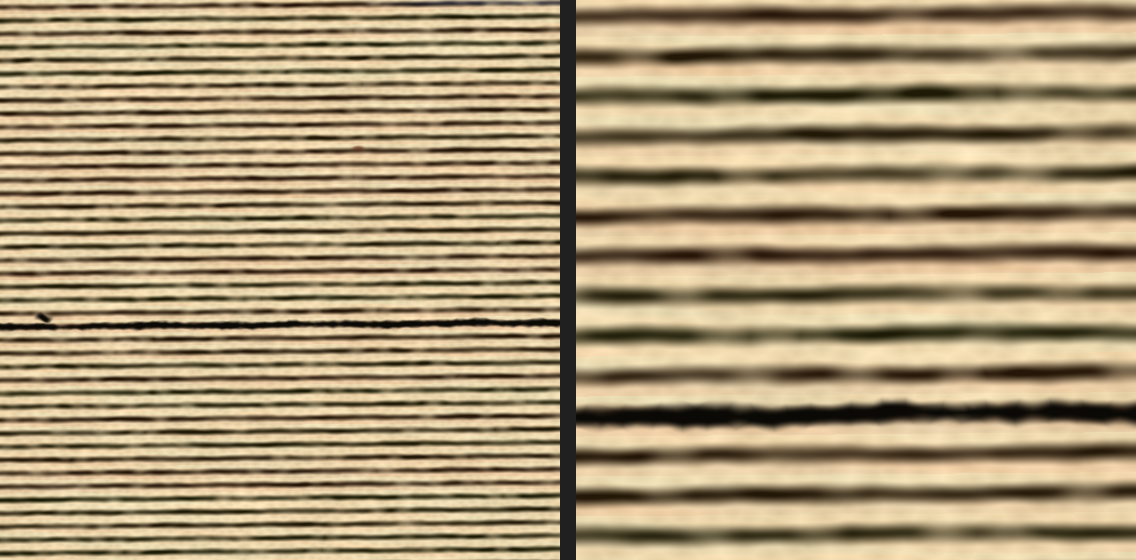
Left, the full canvas; right, a detail of the centre.
This texture is drawn by a three.js fragment shader. Its source:

```glsl
// Forty-two slightly tilted ink rules on cream paper, with one heavy ragged rule.
varying vec2 vUv;

float hash(vec2 p) {
  return fract(sin(dot(p, vec2(127.1, 311.7))) * 4375.85);
}

// Cellular noise: distance to the nearest scattered point.
float cellular(vec2 p) {
  vec2 cell = floor(p);
  float nearest = 2.0;
  for (int j = -1; j <= 1; j++) {
    for (int i = -1; i <= 1; i++) {
      vec2 c = cell + vec2(float(i), float(j));
      vec2 point = c + vec2(hash(c), hash(c + 19.3));
      nearest = min(nearest, length(p - point));
    }
  }
  return nearest;
}

// Layered sines along one rule, roughly -1 to 1.
float waver(float x, float seed) {
  return 0.5 * sin(x * 17.0 + seed * 6.3)
       + 0.3 * sin(x * 43.0 + seed * 17.0)
       + 0.2 * sin(x * 97.0 + seed * 41.0);
}

void main() {
  vec2 uv = vUv;

  // Rule coordinates: each rule is centred on a whole number.
  float y = (uv.y - 0.008 * uv.x) * 42.04 - 0.49;
  float row = floor(y + 0.5);
  float seed = hash(vec2(row, 3.0));
  float offset = y - row + 0.035 * waver(uv.x * 1.7, seed);

  // Paper with warm and green streaks, soft blotches and fine grain.
  vec3 paper = vec3(0.94, 0.86, 0.695);
  paper += vec3(0.016, -0.014, -0.02) * waver(uv.x * 0.6 + y * 0.13, seed);
  paper += 0.09 * (cellular(uv * vec2(60.0, 90.0)) - 0.45);
  paper += 0.05 * (cellular(uv * vec2(9.0, 12.0)) - 0.45);
  paper -= vec3(0.02, 0.06, 0.05) * smoothstep(0.35, 0.1, abs(offset + 0.3)) * seed;

  // Thin rules with soft edges, drifting weight and smeared worn stretches.
  float weight = 0.9 + 0.16 * waver(uv.x * 1.2, seed * 3.0)
               + 0.06 * sin(uv.x * 9.0 + row * 1.9);
  float spread = 0.36 + 0.035 * waver(uv.x * 2.0, seed + 4.0);
  float ink = weight * (1.0 - smoothstep(0.0, spread, abs(offset)));
  float wear = cellular(vec2(uv.x * 19.0, row * 3.7 + offset * 0.3));
  ink *= 1.0 - 0.32 * smoothstep(0.42, 0.05, wear);

  // Heavy rule with ragged edges, paler stretches and a thin patch at the left.
  float ragged = waver(uv.x * 2.6, 0.37);
  float grain = cellular(vec2(uv.x * 60.0, y * 2.0));
  float halfWidth = 0.19 + 0.07 * ragged + 0.14 * (grain - 0.45);
  halfWidth -= 0.17 * smoothstep(0.035, 0.008, abs(uv.x - 0.122));
  halfWidth -= 0.08 * smoothstep(0.04, 0.01, abs(uv.x - 0.56));
  float heavyOffset = abs(y - 17.0 + 0.1 * waver(uv.x * 1.3, 0.8));
  float heavy = 1.0 - smoothstep(halfWidth - 0.14, halfWidth + 0.2, heavyOffset);

  // Ink clot above the heavy rule.
  vec2 clot = (uv - vec2(0.078, 0.432)) / vec2(0.016, 0.008);
  clot.y += 0.4 * sin(clot.x * 3.0);
  heavy = max(heavy, 1.0 - smoothstep(0.3, 1.25, length(clot)));

  // Small rust stain on one rule.
  vec2 stain = (uv - vec2(0.64, 0.735)) / vec2(0.016, 0.007);
  float rust = 1.0 - smoothstep(0.2, 1.0, length(stain));

  // Ink hue shifts a little from rule to rule.
  vec3 inkColor = vec3(0.13, 0.095, 0.025) + vec3(0.05, -0.03, 0.01) * (seed - 0.5);
  inkColor += vec3(0.0, 0.06, 0.16) * smoothstep(0.6, 0.8, uv.x) * smoothstep(0.985, 0.995, uv.y);
  vec3 color = mix(paper, inkColor, clamp(ink, 0.0, 1.0));
  color = mix(color, vec3(0.36, 0.14, 0.08), 0.6 * rust);
  color = mix(color, vec3(0.04, 0.035, 0.02), heavy);
  gl_FragColor = vec4(color, 1.0);
}
```
